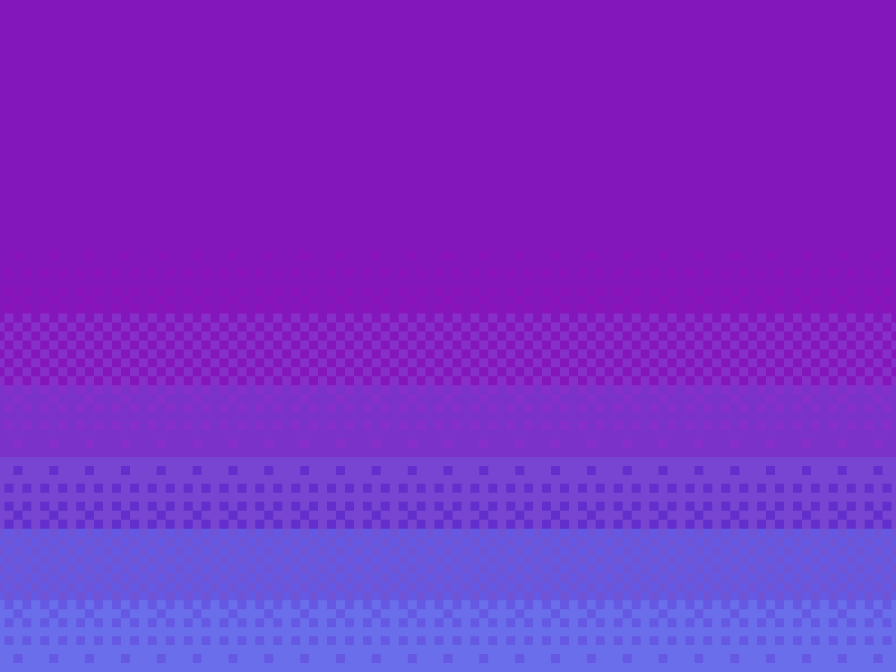
Write a Shadertoy shader that draws this background.

```glsl
const float ROWS = 75.0;      // cells over the canvas height
const float BAND_ROWS = 8.0;  // cells over one band
const int SAMPLES = 4;        // edge smoothing per axis

const vec3 VIOLET = vec3(0.514, 0.090, 0.737);
const vec3 MAGENTA = vec3(0.540, 0.075, 0.725);
const vec3 ORCHID = vec3(0.530, 0.190, 0.790);
const vec3 PURPLE = vec3(0.482, 0.195, 0.790);
const vec3 IRIS = vec3(0.465, 0.270, 0.820);
const vec3 INDIGO = vec3(0.385, 0.180, 0.800);
const vec3 SLATE = vec3(0.395, 0.350, 0.890);
const vec3 MAUVE = vec3(0.435, 0.330, 0.835);
const vec3 PERIWINKLE = vec3(0.420, 0.430, 0.922);

// 1 where the value falls on the given phase of a repeat
float onPhase(float value, float period, float phase) {
    return 1.0 - step(0.5, abs(mod(value, period) - phase));
}

// Dots that thicken as level rises from 0 to 7
float gradedDots(float column, float level) {
    float sparse = onPhase(column, 4.0, 2.0) * onPhase(level, 5.0, 1.0);
    float dense = onPhase(column, 2.0, 1.0) * onPhase(level, 2.0, 1.0);
    return level < 2.5 ? sparse : max(sparse, dense);
}

float checker(float column, float row) {
    return onPhase(column + row, 2.0, 0.0);
}

// Colour of the dithered bands at a point in cell units
vec3 ditheredBands(vec2 p) {
    float column = floor(p.x + 0.5);
    float band = floor(p.y / BAND_ROWS);
    float rise = floor(mod(p.y, BAND_ROWS));
    float fall = BAND_ROWS - 1.0 - rise;

    float thinning = gradedDots(column, rise);
    float thickening = gradedDots(column, fall);
    float even = checker(column, fall);

    if (band < 1.0) return mix(PERIWINKLE, SLATE, thinning);
    if (band < 2.0) return mix(SLATE, MAUVE, even);
    if (band < 3.0) return mix(IRIS, INDIGO, thickening);
    if (band < 4.0) return mix(PURPLE, ORCHID, thinning);
    if (band < 5.0) return mix(ORCHID, VIOLET, even);
    if (band < 6.0) return mix(VIOLET, MAGENTA, thickening);
    return VIOLET;
}

void mainImage(out vec4 fragColor, in vec2 fragCoord) {
    float cell = iResolution.y / ROWS;
    vec3 color = vec3(0.0);

    // Average samples across the pixel for smooth cell edges
    for (int i = 0; i < SAMPLES * SAMPLES; i++) {
        vec2 slot = vec2(i % SAMPLES, i / SAMPLES) + 0.5;
        vec2 offset = slot / float(SAMPLES) - 0.5;
        color += ditheredBands((fragCoord + offset) / cell);
    }
    fragColor = vec4(color / float(SAMPLES * SAMPLES), 1.0);
}
```
